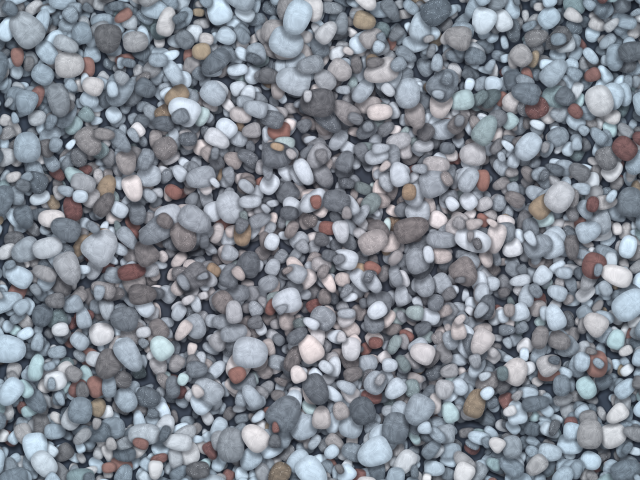
Reproduce this texture procedurally as a WebGL 1 fragment shader.

```glsl
precision highp float;

uniform vec2 u_resolution;

#define LAYERS 7
#define CELL 0.034
#define GROWTH 1.18
#define THINNING 0.17
#define SOFTNESS 0.0011
#define SHADOW_REACH 0.0065
#define SHADOW_DEPTH 0.40
#define DARKEST 0.41
#define LIGHTEST 0.94
#define GAP_COLOR vec3(0.23, 0.25, 0.28)
#define HAZE vec3(0.035, 0.042, 0.062)

float hash(vec2 p) {
  vec3 q = fract(vec3(p.xyx) * 0.1031);
  q += dot(q, q.yzx + 33.33);
  return fract((q.x + q.y) * q.z);
}

mat2 rotation(float angle) {
  float c = cos(angle), s = sin(angle);
  return mat2(c, s, -s, c);
}

// Warped, layered sines for stone mottling, about -1 to 1
float mottle(vec2 p) {
  float sum = 0.0, weight = 0.5;
  for (int i = 0; i < 4; i++) {
    p = rotation(1.1) * p * 1.8 + 0.8 * sin(p.yx * 1.3);
    sum += weight * sin(p.x) * sin(p.y);
    weight *= 0.75;
  }
  return sum;
}

// Mostly cool greys, some warm greys, a few greens, rusts and ochres
vec3 stoneColor(float kind, float tone) {
  float value = mix(DARKEST, LIGHTEST, tone);
  vec3 cool = value * vec3(0.95, 1.0, 1.04);
  vec3 warm = value * vec3(1.03, 0.985, 0.965);
  vec3 color = mix(cool, warm, smoothstep(0.4, 0.85, kind));
  if (kind > 0.972) color = mix(vec3(0.46, 0.32, 0.30), vec3(0.64, 0.47, 0.42), tone);
  else if (kind > 0.96) color = mix(vec3(0.50, 0.43, 0.36), vec3(0.74, 0.65, 0.54), tone);
  else if (kind > 0.92) color = value * vec3(0.88, 0.97, 0.97);
  return color;
}

// Radius in a slightly lopsided, squarish ellipse; 1 at the rim
float pebbleRadius(vec2 q, float skew) {
  float len = length(q);
  vec2 n = q / max(len, 0.0001);
  float lopsided = n.x * (n.x * n.x - 3.0 * n.y * n.y);
  return len * (1.03 + 0.18 * (skew - 0.5) * lopsided - 0.25 * n.x * n.x * n.y * n.y);
}

// Paints one pebble and its contact shadow over the color below
vec3 paintPebble(vec3 below, vec2 offset, float cell, vec2 id) {
  float sizeRand = hash(id + 3.1);
  float kind = hash(id + 7.7);
  float tone = hash(id + 12.3);
  float skew = hash(id + 17.9);
  float major = cell * mix(0.38, 0.63, sizeRand);
  float minor = major * mix(0.54, 0.92, hash(id + 23.5));
  vec2 local = rotation(6.2832 * hash(id + 29.3)) * offset;
  vec2 axes = vec2(major, minor);

  float radius = pebbleRadius(local / axes, skew);
  float dist = (radius - 1.0) * minor;
  float shadowDist = dist + 0.15 * offset.y;
  float shadow = 1.0 - smoothstep(-0.002, SHADOW_REACH, shadowDist);
  below *= 1.0 - SHADOW_DEPTH * shadow;
  float edge = max(SOFTNESS, 0.7 / u_resolution.y);
  float mask = 1.0 - smoothstep(-edge, edge, dist);
  if (mask <= 0.0) return below;

  // Dull stones are more mottled than the pale ones
  vec3 color = stoneColor(kind, tone);
  vec2 grainPos = local * 110.0 + 40.0 * vec2(kind, skew);
  float grain = mottle(grainPos);
  color *= 1.0 + mix(0.17, 0.05, tone) * grain;

  // Pale mineral veins on some stones
  float wave = sin(local.y * 190.0 + local.x * 60.0 + 1.5 * grain + 6.0 * skew);
  float vein = 1.0 - smoothstep(0.0, 0.2, abs(wave));
  color += 0.11 * vein * step(0.78, hash(id + 37.1)) * (1.0 - tone);

  // Overcast light: round rim, brighter upper side
  float rim = smoothstep(0.55, 1.05, radius);
  float light = 1.0 - 0.25 * rim + 0.11 * offset.y / major;
  return mix(below, color * light, mask);
}

void main() {
  vec2 pos = gl_FragCoord.xy / u_resolution.y;
  vec3 color = GAP_COLOR;

  // Larger, sparser stones lie higher; a few small ones top the heap
  for (int i = 0; i < LAYERS; i++) {
    float level = float(i);
    bool topmost = i == LAYERS - 1;
    float cell = topmost ? CELL * 0.9 : CELL * pow(GROWTH, max(level - 1.0, 0.0));
    float keep = topmost ? 0.10 : 1.0 - THINNING * level;
    mat2 turn = rotation(0.5 + level * 1.3);
    vec2 grid = turn * pos / cell + 50.0 + 9.0 * level;
    for (int y = -1; y <= 1; y++) {
      for (int x = -1; x <= 1; x++) {
        vec2 corner = floor(grid) + vec2(float(x), float(y));
        vec2 id = corner + 131.0 * level;
        if (hash(id + 41.7) > keep) continue;
        vec2 jitter = 0.2 + 0.6 * vec2(hash(id + 47.3), hash(id + 53.9));
        vec2 offset = (grid - corner - jitter) * cell * turn;
        color = paintPebble(color, offset, cell, id);
      }
    }
  }

  // Thin cool haze, and cooler borders around a warmer middle
  color = color * 0.95 + HAZE;
  vec2 centered = gl_FragCoord.xy / u_resolution - 0.5;
  float border = smoothstep(0.15, 0.6, length(centered));
  color *= mix(vec3(1.01, 0.99, 0.99), vec3(0.95, 1.0, 1.02), border);
  gl_FragColor = vec4(clamp(color, 0.0, 1.0), 1.0);
}
```
